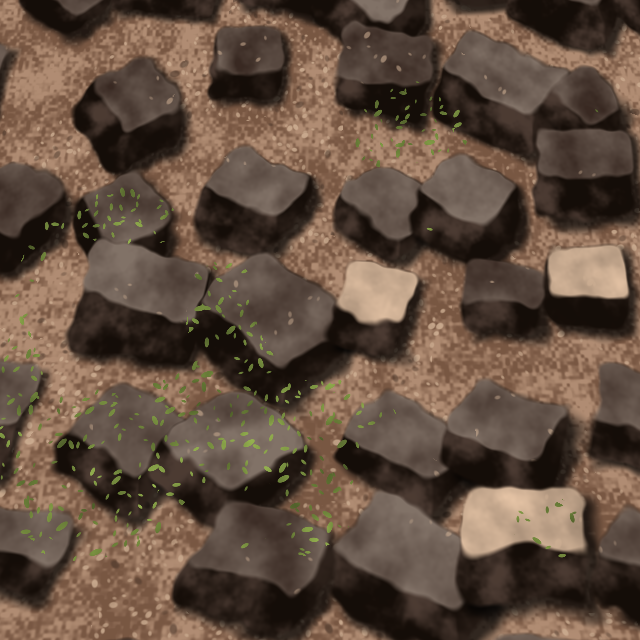
Give the GLSL for this texture, as a Shadertoy shader.

```glsl
// Tumbled, weathered stone blocks on sunlit reddish soil with pebbles and weeds.
// Each block is an extruded parallelogram placed on a jittered grid and painted
// from far to near; layered noise supplies grain, stains and worn edges.

const vec3 SOIL_DARK   = vec3(0.47, 0.34, 0.26);
const vec3 SOIL_LIGHT  = vec3(0.69, 0.55, 0.45);
const vec3 PALE_STONE  = vec3(0.81, 0.69, 0.58);
const vec3 GREY_STONE  = vec3(0.46, 0.40, 0.36);
const vec3 BROWN_STONE = vec3(0.27, 0.21, 0.18);
const vec3 DEEP_SHADE  = vec3(0.08, 0.05, 0.03);
const vec3 LEAF_GREEN  = vec3(0.47, 0.56, 0.25);
const float CELL = 0.225;      // block spacing at the near edge
const float SOFT_EDGE = 0.022; // edge softness in cell units

float hash(vec2 p) {
    vec3 q = fract(p.xyx * 0.1031);
    q += dot(q, q.yzx + 33.33);
    return fract((q.x + q.y) * q.z);
}

vec2 hash2(vec2 p) { return vec2(hash(p + 17.3), hash(p + 71.9)); }

float noise(vec2 p) {
    vec2 i = floor(p), f = fract(p);
    f = f * f * (3.0 - 2.0 * f);
    return mix(mix(hash(i), hash(i + vec2(1, 0)), f.x),
               mix(hash(i + vec2(0, 1)), hash(i + vec2(1, 1)), f.x), f.y);
}

float fbm(vec2 p) {
    float sum = 0.0, amp = 0.53;
    for (int i = 0; i < 4; i++) {
        sum += amp * noise(p);
        p = mat2(1.6, 1.2, -1.2, 1.6) * p + 9.7;
        amp *= 0.5;
    }
    return sum;
}

mat2 rotation(float a) { return mat2(cos(a), sin(a), -sin(a), cos(a)); }
float cross2(vec2 a, vec2 b) { return a.x * b.y - a.y * b.x; }
float smoothMax(float a, float b, float k) {
    float h = max(k - abs(a - b), 0.0) / k;
    return max(a, b) + h * h * k * 0.25;
}

// Distance to the pair of edges along g of a shape spanned by g, u and v.
float edgePair(vec2 p, vec2 g, vec2 u, vec2 v) {
    return (abs(cross2(p, g)) - abs(cross2(u, g)) - abs(cross2(v, g))) / length(g);
}

// Outline of a box with projected half axes a, b and c.
float boxOutline(vec2 p, vec2 a, vec2 b, vec2 c) {
    float d = smoothMax(edgePair(p, a, b, c), edgePair(p, b, a, c), 0.12);
    return smoothMax(d, edgePair(p, c, a, b), 0.12);
}

// Coverage of small random ellipses, weighted by a random brightness.
float scatter(vec2 p, float density, float stretch) {
    float cover = 0.0;
    for (int j = -1; j <= 1; j++)
    for (int i = -1; i <= 1; i++) {
        vec2 id = floor(p) + vec2(i, j);
        vec2 r = hash2(id);
        vec2 d = rotation(r.x * 6.28) * (p - id - r) * vec2(1.0, stretch);
        float size = mix(0.2, 0.55, r.y * r.x);
        float spot = smoothstep(size + 0.15, size - 0.15, length(d));
        cover = max(cover, spot * step(hash(id), density) * mix(0.5, 1.0, r.y));
    }
    return cover;
}

vec3 soil(vec2 p, float grain) {
    float tone = grain + 0.6 * (noise(p * 34.0) - 0.5) + 0.35 * (noise(p * 1.3) - 0.5);
    vec3 col = mix(SOIL_DARK, SOIL_LIGHT, smoothstep(0.15, 0.8, tone));
    float gravel = smoothstep(0.35, 0.7, noise(p * 1.5 + 40.0));
    col = mix(col, PALE_STONE, 0.85 * scatter(p * 15.0, 0.05 + 0.3 * gravel, 1.4));
    return mix(col, SOIL_DARK * 0.6, 0.6 * scatter(p * 11.0 + 5.0, 0.12 * gravel, 1.5));
}

// Paints one block and its cast shadow over the given colour.
vec3 paintBlock(vec3 col, vec2 p, vec2 id, float grain, float lichen) {
    vec2 r = hash2(id), s = hash2(id + 31.0);
    if (hash(id + 5.0) > 0.86) return col;
    float size = mix(0.55, 1.08, sqrt(s.x));
    float turn = mix(-1.05, 0.1, r.x);
    vec2 a = size * mix(0.40, 0.56, r.y) * vec2(cos(turn), 0.75 * sin(turn));
    vec2 b = size * mix(0.30, 0.42, s.y) * vec2(-sin(turn), 0.75 * cos(turn));
    vec2 c = vec2(0.03, size * mix(0.12, 0.22, hash(id + 8.0)));
    p -= id + 0.5 + 0.5 * (r.yx - 0.5);

    float body = boxOutline(p, a, b, c);
    float top = smoothMax(edgePair(p - c, a, b, vec2(0)), edgePair(p - c, b, a, vec2(0)), 0.1);
    float shadow = boxOutline(p - vec2(0.07, -0.07), a, b, c);
    col *= mix(1.0, 0.28, smoothstep(0.06, -0.05, shadow));

    // Lit top: mottled, with pale lichen and a worn rim.
    float tone = hash(id + 2.0);
    float worn = 0.75 * tone + 1.7 * (grain - 0.42) + 0.3 * exp(-abs(top) * 22.0);
    vec3 topCol = mix(BROWN_STONE, GREY_STONE, clamp(worn, -0.25, 1.25));
    topCol = mix(topCol, PALE_STONE * (0.75 + 0.5 * grain), 0.9 * step(0.93, tone));
    topCol = mix(topCol, PALE_STONE, 0.6 * lichen);

    // Shaded sides meet below the lowest corner of the top.
    vec2 corner = c - sign(a.y) * a - sign(b.y) * b;
    float facing = smoothstep(-0.02, 0.02, corner.x - p.x);
    float lit = smoothstep(0.36, 0.78, grain) * mix(0.45, 1.0, facing);
    vec3 sideCol = mix(DEEP_SHADE, BROWN_STONE * 1.1, lit);

    vec3 blockCol = mix(sideCol, topCol, smoothstep(SOFT_EDGE, -SOFT_EDGE, top));
    return mix(col, blockCol, smoothstep(SOFT_EDGE, -SOFT_EDGE, body));
}

void mainImage(out vec4 fragColor, in vec2 fragCoord) {
    // Mild perspective: blocks shrink toward the top.
    vec2 uv = fragCoord / iResolution.y;
    vec2 p = vec2((uv.x - 0.5) * (1.0 + 0.4 * uv.y), uv.y * (1.0 + 0.2 * uv.y)) / CELL + 20.0;
    float grain = fbm(p * 4.0);
    float lichen = scatter(p * 13.0 + 3.0, 0.1 * smoothstep(0.4, 0.7, noise(p * 2.0)), 1.6);
    vec2 warped = p + 0.13 * (vec2(noise(p * 2.6), noise(p * 2.6 + 50.0)) - 0.5)
                    + 0.05 * (vec2(noise(p * 9.0), noise(p * 9.0 + 50.0)) - 0.5);

    vec3 col = soil(p, grain);
    for (int j = 2; j >= -2; j--)
    for (int i = -2; i <= 2; i++)
        col = paintBlock(col, warped, floor(p) + vec2(i, j), grain, lichen);

    // Weed tufts in a few patches.
    float patchMask = smoothstep(0.70, 0.82, noise(p * 1.2 + 11.0));
    float leaves = scatter(p * 11.0, 0.6 * patchMask, 2.2);
    col = mix(col, LEAF_GREEN * (0.5 + 0.9 * grain), smoothstep(0.1, 0.6, leaves));
    fragColor = vec4(col, 1.0);
}
```
